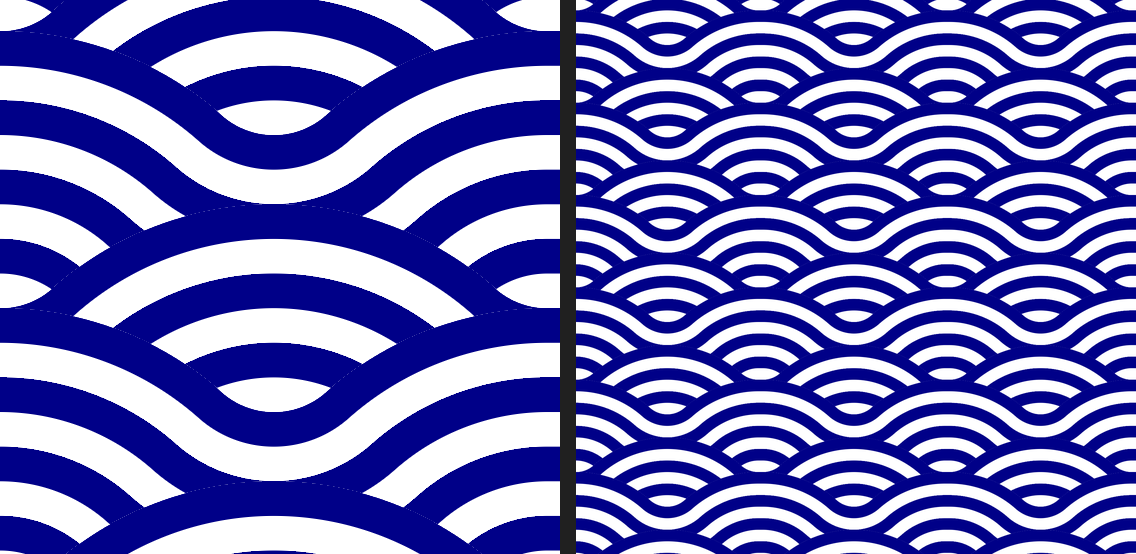
Left: one tile. Right: repeated 3 by 3.
This pattern is drawn by a WebGL 2 fragment shader. Its source:

```glsl
#version 300 es
precision highp float;
// Overlapping striped waves: one wide wave across, two pairs of rows down.
// Each row is a field of concentric arcs (round crest joined to a round trough);
// rows are painted back to front, each one covering the row above it.

uniform vec2 u_resolution;
out vec4 fragColor;

const vec3 NAVY = vec3(0.0, 0.0, 0.533);
const vec3 WHITE = vec3(1.0);

// Lengths are in stripe widths; the canvas is 16 stripes high.
const vec2 CANVAS = vec2(16.19, 16.0);
const float PERIOD = 8.0;        // height of one pair of rows
const float HALF_WAVE = 7.905;   // crest to trough, across
const float DROP = 3.0;          // crest to trough, down
const float CREST_RADIUS = 9.65;
const float TROUGH_X = 0.489;    // trough of the front rows, share of width
const float CREST_Y = 7.1;       // crest height of the front rows

// Depth below the edge of a wave; p is relative to the top of its crest.
float waveDepth(vec2 p) {
    // Distance between crest and trough centres that makes the arcs tangent.
    float span = (HALF_WAVE * HALF_WAVE + DROP * DROP) / (2.0 * DROP);
    vec2 trough = vec2(HALF_WAVE, span - DROP);
    vec2 q = p + vec2(0.0, CREST_RADIUS);
    bool inTrough = q.x * trough.y > q.y * trough.x;
    float radius = inTrough ? span - length(q - trough) : length(q);
    return CREST_RADIUS - radius;
}

// Coverage of the region where the distance is positive.
float coverage(float dist, float pixel) {
    return clamp(dist / pixel + 0.5, 0.0, 1.0);
}

// Navy and white stripes of equal width, navy at the outer edge.
vec3 stripes(float depth, float pixel) {
    float fromEdge = 0.5 - abs(mod(depth, 2.0) - 1.5);
    return mix(NAVY, WHITE, coverage(fromEdge, pixel));
}

// Paints one row of waves over what lies behind it.
vec3 paintRow(vec3 behind, vec2 p, float pixel) {
    float depth = waveDepth(p);
    return mix(behind, stripes(depth, pixel), coverage(depth, pixel));
}

void main() {
    vec2 uv = gl_FragCoord.xy / u_resolution;
    float pixel = CANVAS.y / u_resolution.y;

    // Mirrored distance from the trough, with a slightly flat crest at the wrap.
    float fromTrough = abs(fract(uv.x - TROUGH_X + 0.5) - 0.5) * CANVAS.x;
    fromTrough = min(fromTrough, HALF_WAVE);
    float fromCrest = HALF_WAVE - fromTrough;
    float height = mod(uv.y * CANVAS.y - CREST_Y, PERIOD);

    // Three rows can reach any height: offset, front, then offset again.
    vec3 color = NAVY;
    color = paintRow(color, vec2(fromTrough, height - PERIOD - DROP), pixel);
    color = paintRow(color, vec2(fromCrest, height - PERIOD), pixel);
    color = paintRow(color, vec2(fromTrough, height - DROP), pixel);
    fragColor = vec4(color, 1.0);
}
```
